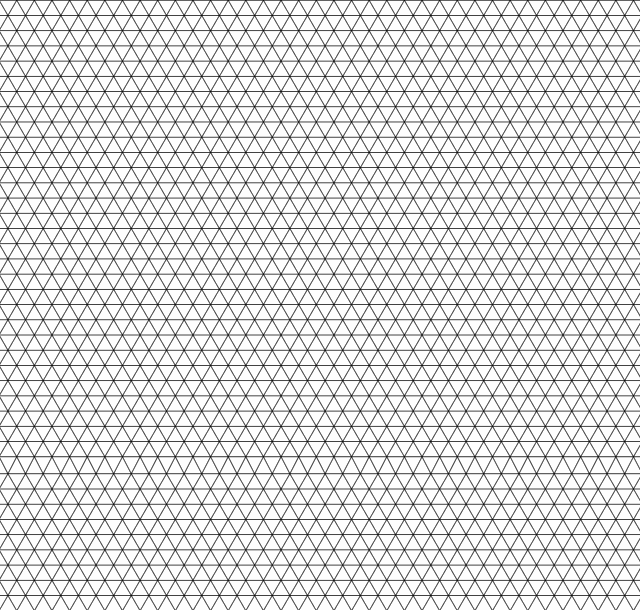
Give the GLSL for this pattern, as a WebGL 1 fragment shader.

```glsl
precision highp float;

uniform vec2 u_resolution;

// Share of a box filter covered by a line; all lengths in pixels
float lineCoverage(float offset, float width, float filterSize) {
    float halfLine = 0.5 * width;
    float halfBox = 0.5 * filterSize;
    float overlap = min(offset + halfBox, halfLine) - max(offset - halfBox, -halfLine);
    return clamp(overlap / filterSize, 0.0, 1.0);
}

// Signed distance to the nearest integer
float toNearest(float v) {
    return fract(v + 0.5) - 0.5;
}

void main() {
    vec2 uv = gl_FragCoord.xy / u_resolution;
    float down = 1.0 - uv.y;

    // Row coordinate, with one slightly taller row below the thirtieth line
    float stretch = clamp((down - 0.7488) * 0.107, 0.0, 0.003);
    float row = (down - 0.0004 - stretch) / 0.024945;
    float column = uv.x * 36.32 - 0.95;

    // Triangle altitude and line width in pixels
    float altitude = 0.024945 * u_resolution.y;
    float width = 0.0485 * altitude;

    // Three families of parallel lines meeting at the lattice points
    float level = lineCoverage(toNearest(row) * altitude, width, 1.0);
    float rising = lineCoverage(toNearest(column + 0.5 * row) * altitude, width, 1.15);
    float falling = lineCoverage(toNearest(column - 0.5 * row) * altitude, width, 1.15);

    float paper = (1.0 - level) * (1.0 - rising) * (1.0 - falling);
    gl_FragColor = vec4(vec3(0.995 * paper), 1.0);
}
```
